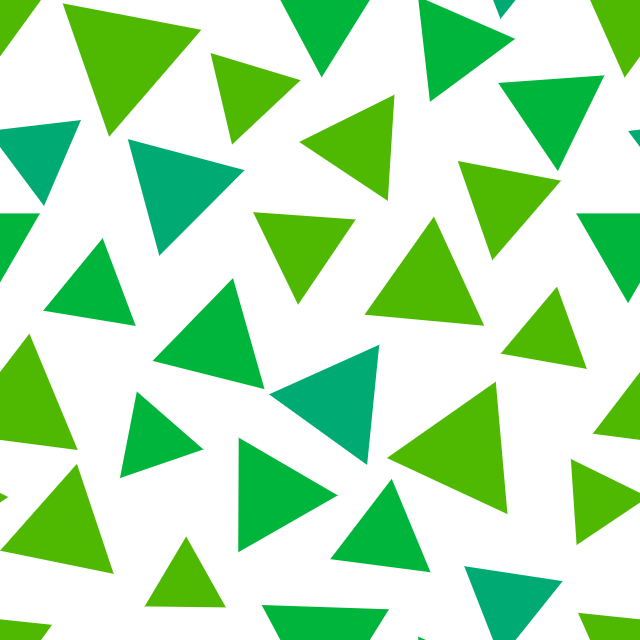
This pattern is drawn by a WebGL 1 fragment shader. Its source:

```glsl
precision highp float;
// Loose, seamless scatter of green and teal triangles on white.
uniform vec2 u_resolution;

const float COUNT = 26.0;
const float THIRD_TURN = 2.0943951;

float hash(float index, float salt) {
  return fract(sin(index * 12.99 + salt * 78.23) * 43758.5);
}

// Shortest offset on the repeating unit tile
vec2 wrapOffset(vec2 d) {
  return d - floor(d + 0.5);
}

// Nearly hexagonal lattice that closes on the tile, with jitter
vec2 centre(float index) {
  vec2 jitter = vec2(hash(index, 1.0), hash(index, 2.0)) - 0.5;
  return index * vec2(1.0, 10.0) / COUNT + 0.04 * jitter;
}

// Share of the space claimed: large and small alternate, with variation
float weight(float index) {
  return 0.84 + 0.28 * mod(index, 2.0) + 0.42 * (hash(index, 3.0) - 0.5);
}

// Extent of unit triangles, turned by each of four angles, towards a direction
vec4 extent(float direction, vec4 turns) {
  return cos(mod(direction - turns + 0.5 * THIRD_TURN, THIRD_TURN) - 0.5 * THIRD_TURN);
}

vec2 larger(vec2 a, vec2 b) {
  return a.x > b.x ? a : b;
}

// Circumradius and turn of a triangle that stays clear of its neighbours:
// the best of four turns around an evenly spread preferred one
vec2 fitTriangle(float index) {
  vec4 turns = (fract(index * 0.618) + vec4(-0.2, -0.07, 0.07, 0.2)) * THIRD_TURN;
  vec4 radii = vec4(0.14);
  vec2 here = centre(index);
  float ownWeight = weight(index);
  for (float other = 0.0; other < COUNT; other++) {
    if (abs(other - index) < 0.5) continue;
    vec2 d = wrapOffset(centre(other) - here);
    float room = length(d) * ownWeight / (ownWeight + weight(other)) - 0.005;
    radii = min(radii, room / extent(atan(d.y, d.x), turns));
  }
  return larger(larger(vec2(radii.x, turns.x), vec2(radii.y, turns.y)),
                larger(vec2(radii.z, turns.z), vec2(radii.w, turns.w)));
}

// Signed distance to the edges of a triangle given by circumradius and turn
float triangleDistance(vec2 p, vec2 shape) {
  float angle = mod(atan(p.y, p.x) - shape.y, THIRD_TURN) - 0.5 * THIRD_TURN;
  return length(p) * cos(angle) - 0.5 * shape.x;
}

// Spread the three hues so that teal ones stay apart
vec3 hue(float index) {
  float rank = mod(index * 11.0, COUNT);
  vec3 lime = vec3(0.31, 0.72, 0.0);
  vec3 green = vec3(0.0, 0.71, 0.23);
  vec3 teal = vec3(0.0, 0.67, 0.45);
  return rank < 12.5 ? lime : (rank < 21.5 ? green : teal);
}

void main() {
  vec2 p = gl_FragCoord.xy / u_resolution;
  float pixels = min(u_resolution.x, u_resolution.y);
  vec3 color = vec3(1.0);
  for (float i = 0.0; i < COUNT; i++) {
    vec2 d = wrapOffset(p - centre(i));
    if (dot(d, d) > 0.0225) continue;
    float edge = triangleDistance(d, fitTriangle(i));
    color = mix(color, hue(i), clamp(0.5 - edge * pixels, 0.0, 1.0));
  }
  gl_FragColor = vec4(color, 1.0);
}
```
